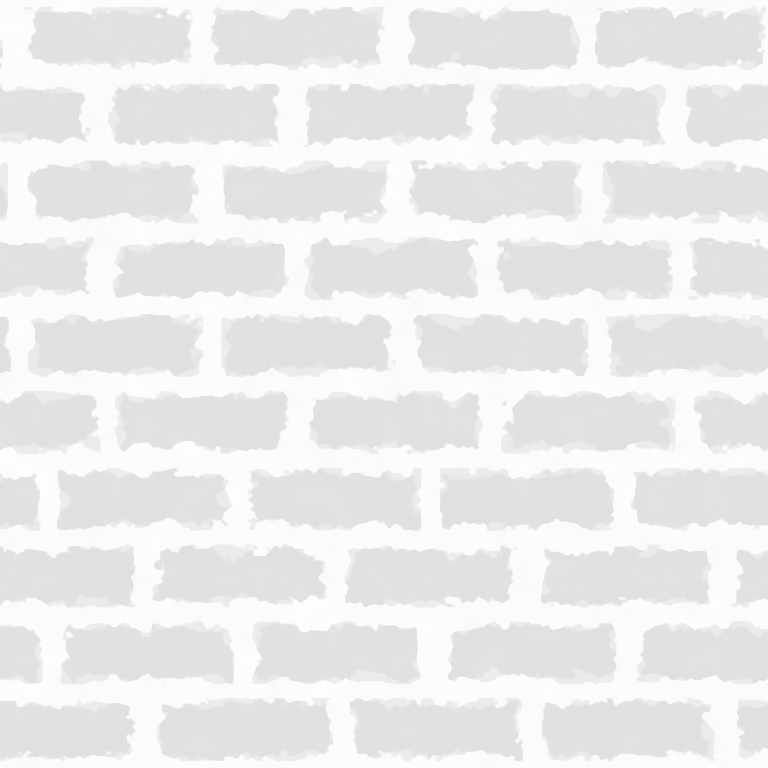
Reproduce this texture procedurally as a three.js fragment shader.

```glsl
varying vec2 vUv;

float hash(vec2 p) {
  return fract(sin(dot(p, vec2(127.1, 311.7))) * 43758.5453);
}

float noise(vec2 p) {
  vec2 cell = floor(p);
  vec2 f = fract(p);
  f = f * f * (3.0 - 2.0 * f);
  float low = mix(hash(cell), hash(cell + vec2(1.0, 0.0)), f.x);
  float high = mix(hash(cell + vec2(0.0, 1.0)), hash(cell + vec2(1.0, 1.0)), f.x);
  return mix(low, high, f.y);
}

float layeredNoise(vec2 p) {
  return 0.42 * noise(p) + 0.38 * noise(p * 2.3 + 7.1) + 0.2 * noise(p * 4.9 + 3.7);
}

// Sideways shift of each course, in brick lengths
float courseShift(float row) {
  float odd = mod(row, 2.0);
  float lower = step(5.5, row);
  return 0.06 + 0.01 * row + 0.45 * odd + lower * (0.13 + 0.04 * odd);
}

// Distance inward from the edge of a rounded box
float insideBox(vec2 p, vec2 halfSize, float radius) {
  vec2 q = abs(p) - halfSize + radius;
  return radius - length(max(q, 0.0)) - min(max(q.x, q.y), 0.0);
}

void main() {
  // Ten courses of four bricks, counted from the top
  float row = min(floor((1.0 - vUv.y) * 10.0), 9.0);
  float along = vUv.x * 4.0 - courseShift(row);
  vec2 brick = vec2(floor(along), row);
  vec2 local = vec2((fract(along) - 0.5) / 4.0, 0.95 - row * 0.1 - vUv.y);

  // Small differences in position and length
  local.x += (hash(brick + 3.3) - 0.5) * 0.005;
  vec2 halfSize = vec2(0.1135 + (hash(brick + 8.6) - 0.5) * 0.003, 0.041);

  // Straight outer limit, eaten into by ragged mortar
  float outer = smoothstep(-0.0008, 0.0008, insideBox(local, halfSize, 0.001));
  float depth = insideBox(local, halfSize, 0.009);
  vec2 grain = vUv * 32.0 + brick * 17.3;
  float erosion = 0.036 * (layeredNoise(grain) - 0.35);
  float ragged = smoothstep(-0.0013, 0.0017, depth - erosion);

  // Thin smears of mortar over the brick face
  float smear = 0.045 * (layeredNoise(grain * 0.8 + 41.0) - 0.36);
  float haze = smoothstep(-0.002, 0.004, depth - smear);
  float cover = outer * ragged * mix(0.6, 1.0, haze);

  // Faint mottling of both surfaces
  float mottle = layeredNoise(vUv * 28.0 + 90.0) - 0.5;
  vec3 brickColor = vec3(0.882 + 0.016 * mottle);
  vec3 mortarColor = vec3(0.986 + 0.022 * mottle);
  gl_FragColor = vec4(mix(mortarColor, brickColor, cover), 1.0);
}
```
